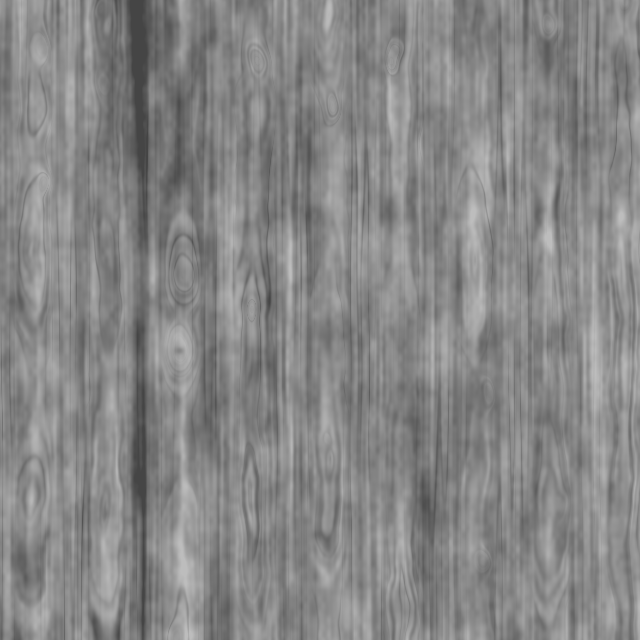
Give the GLSL for this texture, as a WebGL 2 fragment shader.

```glsl
#version 300 es
precision highp float;
// Weathered grey timber with vertical grain. Each board has a ring field cut
// lengthwise, giving arches and ovals; straight streaks cover the board edges.
// Knots bend the rings, and soft stains and one dark band vary the tone.

uniform vec2 u_resolution;
out vec4 fragColor;

const float BOARD_WIDTH = 0.1156;
const float BOARD_CENTRE = 0.45;   // heartline position as a share of the board
const int KNOTS_PER_BOARD = 2;

float hash(vec2 cell) {
    uvec2 q = uvec2(ivec2(cell)) * uvec2(1597334673u, 3812015801u);
    uint n = (q.x ^ q.y) * 1597334673u;
    n = (n ^ (n >> 15)) * 2246822519u;
    n ^= n >> 13;
    return float(n >> 8) / 16777216.0;
}

// Value noise centred on zero.
float noise(vec2 p) {
    vec2 cell = floor(p), f = fract(p);
    f = f * f * (3.0 - 2.0 * f);
    float low = mix(hash(cell), hash(cell + vec2(1, 0)), f.x);
    float high = mix(hash(cell + vec2(0, 1)), hash(cell + vec2(1, 1)), f.x);
    return mix(low, high, f.y) - 0.5;
}

float cloud(vec2 p) {
    return 0.6 * noise(p) + 0.4 * noise(p * 2.1 + 31.7)
         + 0.28 * noise(p * 4.3 + 74.2);
}

float bell(float x, float width) {
    return exp(-x * x / (width * width));
}

// Thin wandering lines where a noise field crosses zero.
float thinLines(vec2 p) {
    float strength = clamp(0.55 + 1.6 * noise(p * vec2(0.45, 2.5) + 55.0), 0.0, 1.2);
    return bell(noise(p), 0.09) * strength;
}

// Bends the ring distance around a knot; returns its coverage.
float bendRings(inout float ring, vec2 offset, float radius) {
    vec2 oval = offset * vec2(1.0, 0.58);
    float cover = bell(length(oval), radius);
    ring = mix(ring, length(oval), cover);
    return cover;
}

// Lines along the ring distance, fading slowly up the board.
float ringLines(float ring, float y, float seed) {
    float irregular = noise(vec2(ring * 185.0, y * 4.0 + seed));
    float broad = noise(vec2(ring * 80.0 + 9.0, y * 2.5 + seed));
    float regular = sin(ring * 680.0 + 4.0 * broad);
    float strength = 0.6 + 1.2 * noise(vec2(ring * 40.0, y * 8.0 + seed));
    float dark = thinLines(vec2(ring * 115.0, y * 2.5 + seed));
    return 0.14 * irregular + 0.09 * broad + 0.034 * regular * strength - 0.1 * dark;
}

// Straight grain: soft streaks of several widths under thin dark lines.
float streaks(vec2 p) {
    p.x += 0.004 * noise(p * vec2(14.0, 7.0) + 15.0);
    return 0.13 * noise(p * vec2(130.0, 3.0))
         + 0.10 * noise(p * vec2(70.0, 2.0) + 40.0)
         + 0.11 * noise(p * vec2(200.0, 7.0) + 80.0)
         - 0.10 * thinLines(p * vec2(105.0, 2.2) + 20.0);
}

float boardGrain(vec2 p) {
    float id = floor(p.x / BOARD_WIDTH);
    float seed = id * 17.0;
    float centre = (id + BOARD_CENTRE) * BOARD_WIDTH;
    float wobble = 0.018 * noise(p * vec2(7.0, 6.0))
                 + 0.010 * noise(p * vec2(36.0, 18.0) + 5.0)
                 + 0.004 * noise(p * vec2(70.0, 40.0) + 8.0);
    float across = p.x - centre + wobble;

    // Depth of the cut below the heart makes the arches.
    float depth = 0.085 * noise(vec2(seed, p.y * 2.6 + seed))
                + 0.012 * noise(vec2(seed + 5.0, p.y * 12.0));
    float ring = length(vec2(across, depth)) + 0.1 * across;

    float knotTone = 0.0, cover = 0.0;
    for (int i = 0; i < KNOTS_PER_BOARD; i++) {
        vec2 key = vec2(id + 3.0, float(i) + 11.0);
        float side = (hash(key + 50.0) - 0.5) * 0.03;
        float radius = mix(0.008, 0.017, hash(key + 90.0));
        vec2 offset = vec2(across - side, p.y - hash(key));
        float c = bendRings(ring, offset, radius);
        knotTone += c * mix(-0.07, 0.09, hash(key + 130.0));
        cover = max(cover, c);
    }

    // One large eye knot with a dark pith.
    vec2 eye = vec2(p.x + 0.5 * wobble, p.y) - vec2(0.277, 0.452);
    float eyeCover = bendRings(ring, eye, 0.034);
    float pith = bell(length(eye), 0.006);
    knotTone += 0.06 * eyeCover - 0.16 * pith;
    cover = max(cover, eyeCover * eyeCover);

    float figure = ringLines(ring, p.y, seed) * (1.0 - 0.9 * cover);
    float sheen = bell(across, 0.007) * (noise(vec2(seed + 3.0, p.y * 6.0)) + 0.15);
    float figured = 1.0 - smoothstep(0.016, 0.038, abs(p.x - centre));
    return mix(streaks(p), figure + 0.2 * sheen, figured) + knotTone;
}

float stains(vec2 p) {
    float patches = 0.125 * cloud(p * vec2(5.0, 3.5) + 12.0);
    float smudges = 0.18 * cloud(p * vec2(33.0, 21.0) + 60.0);
    float bands = 0.09 * noise(p * vec2(27.0, 1.7) + 25.0);
    return patches + smudges + bands;
}

float darkBand(vec2 p) {
    float x = p.x - 0.222 - 0.01 * noise(vec2(2.0, p.y * 4.0));
    float ragged = 1.0 + 0.5 * noise(p * vec2(70.0, 5.0));
    return (0.13 * bell(x, 0.012) + 0.10 * bell(x - 0.012, 0.034)) * ragged;
}

void main() {
    vec2 p = gl_FragCoord.xy / u_resolution;
    float tone = 0.546 + 0.025 * (p.x - 0.5);
    tone += boardGrain(p) + 0.4 * streaks(p + 3.0) + stains(p) - darkBand(p);
    fragColor = vec4(vec3(clamp(tone, 0.27, 0.74)), 1.0);
}
```
